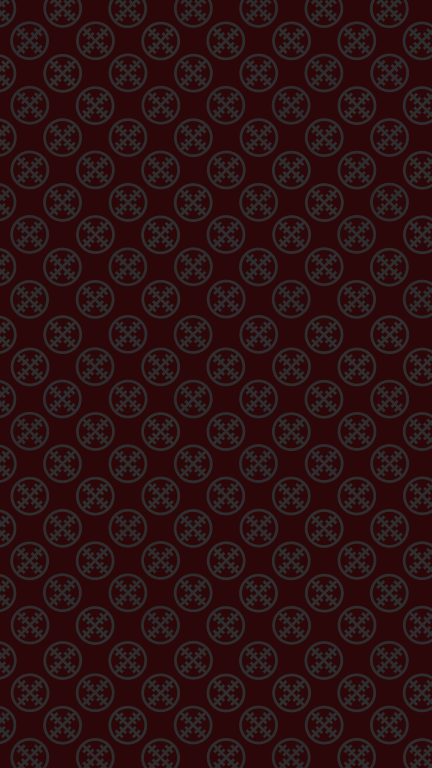
This pattern is drawn by a Shadertoy shader. Its source:

```glsl
// Staggered rows of round lattice medallions in charcoal on dark maroon.
// Each medallion is a ring holding a diagonal cross with barred arms, folded
// to one eighth and drawn with box distances; rows group into taller tiles.

const vec3 MAROON = vec3(0.168, 0.027, 0.039);
const vec3 CHARCOAL = vec3(0.182, 0.180, 0.180);

// Lengths are in units of the horizontal spacing between medallions.
const float REPEATS_ACROSS = 6.606;
const vec2 FIRST_CENTER = vec2(0.956, 0.130);  // measured from the top left
const float ROW_STEP = 0.494;
const float ROWS_PER_TILE = 10.0;
const float TILE_HEIGHT = 4.985;               // leaves a slight seam
const float RING_RADIUS = 0.275;
const float LINE_WIDTH = 0.042;
const vec2 INNER_BAR = vec2(0.105, 0.066);     // distance out, half length
const vec2 OUTER_BAR = vec2(0.185, 0.075);
const float PLACEMENT_WOBBLE = 0.008;
const float TINT_VARIATION = 0.010;
const float EDGE_SOFTNESS = 1.25;              // in output pixels

vec3 hash3(vec2 cell) {
    vec3 p = fract(cell.xyx * vec3(0.1031, 0.1030, 0.0973));
    p += dot(p, p.yxz + 33.33);
    return fract((p.xxy + p.yzz) * p.zyx);
}

float boxDistance(vec2 p, vec2 halfSize) {
    vec2 d = abs(p) - halfSize;
    return length(max(d, 0.0)) + min(max(d.x, d.y), 0.0);
}

float medallionDistance(vec2 p) {
    float halfLine = 0.5 * LINE_WIDTH;
    float ring = abs(length(p) - RING_RADIUS) - halfLine;

    // Turn by 45 degrees, then fold so x runs along the nearest arm.
    vec2 q = abs(vec2(p.x + p.y, p.y - p.x)) * inversesqrt(2.0);
    if (q.y > q.x) q = q.yx;

    float arm = boxDistance(q, vec2(RING_RADIUS, halfLine));
    float inner = boxDistance(q - vec2(INNER_BAR.x, 0.0), vec2(halfLine, INNER_BAR.y));
    float outer = boxDistance(q - vec2(OUTER_BAR.x, 0.0), vec2(halfLine, OUTER_BAR.y));
    return min(min(ring, arm), min(inner, outer));
}

void mainImage(out vec4 fragColor, in vec2 fragCoord) {
    float pixel = REPEATS_ACROSS / iResolution.x;
    vec2 p = vec2(fragCoord.x, iResolution.y - fragCoord.y) * pixel - FIRST_CENTER;
    float nearestRow = round(p.y * ROWS_PER_TILE / TILE_HEIGHT);
    vec3 color = MAROON;

    // Neighbouring rows interlock, so test the ones above and below too.
    for (int i = -1; i <= 1; i++) {
        float row = nearestRow + float(i);
        float rowY = TILE_HEIGHT * floor(row / ROWS_PER_TILE)
                   + ROW_STEP * mod(row, ROWS_PER_TILE);
        float stagger = 0.5 * mod(row, 2.0);
        float column = round(p.x - stagger);
        vec3 variation = hash3(vec2(column, row) + 50.0) - 0.5;

        vec2 center = vec2(column + stagger, rowY) + variation.xy * PLACEMENT_WOBBLE;
        float d = medallionDistance(p - center);
        float edge = 0.5 * EDGE_SOFTNESS * pixel;
        float coverage = 1.0 - smoothstep(-edge, edge, d);
        color = mix(color, CHARCOAL + variation * TINT_VARIATION, coverage);
    }

    fragColor = vec4(color, 1.0);
}
```
